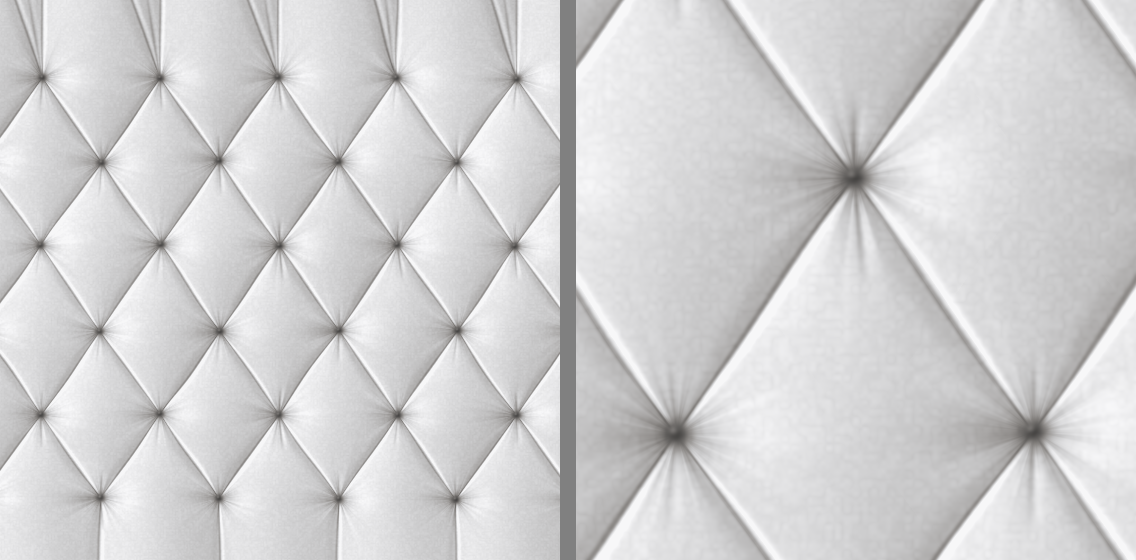
Left: the whole. Right: its middle third, enlarged.
Give the GLSL for this texture, as a Shadertoy shader.

```glsl
// White tufted leather upholstery: diamond pillows, pleated seams and pinched buttons.

const float PI = 3.14159265;
const vec2 FIRST_BUTTON = vec2(0.0745, 0.861);  // upper left button
const vec2 SPACING = vec2(0.2122, 0.1503);      // column and row distance
const float LAST_ROW = 5.0;
const float SEAM_SCALE = 5.77;                  // lattice units per canvas unit
const vec2 LIGHT = vec2(-0.8, 0.6);
const vec3 SHADOW_TINT = vec3(1.0, 0.975, 0.955);
const vec3 BRIGHT_TINT = vec3(0.997, 0.997, 1.003);

float hash(vec2 p) {
    p = fract(p * vec2(0.1031, 0.1137));
    p += dot(p, p.yx + 33.33);
    return fract((p.x + p.y) * p.x * 7.31);
}

float noise(vec2 p) {
    vec2 i = floor(p), f = fract(p);
    f = f * f * (3.0 - 2.0 * f);
    return mix(mix(hash(i), hash(i + vec2(1, 0)), f.x),
               mix(hash(i + vec2(0, 1)), hash(i + vec2(1, 1)), f.x), f.y);
}

float bell(float x, float width) {
    return exp(-x * x / (width * width));
}

// Uneven hand stretching of the cloth
vec2 warp(vec2 p) {
    return p + 0.007 * (vec2(noise(p * 9.0 + 40.0), noise(p * 9.0 + 71.0)) - 0.5);
}

// x: column, y: row counted downwards
vec2 grid(vec2 p) {
    return vec2(p.x - FIRST_BUTTON.x, FIRST_BUTTON.y - p.y) / SPACING;
}

// Both seam families lie on integers; beyond the outer rows they run vertically
vec2 lattice(vec2 g) {
    float row = clamp(g.y, 0.0, LAST_ROW);
    return g.x + vec2(0.5, -0.5) * row;
}

float pillowHeight(vec2 p) {
    vec2 s = sin(PI * lattice(grid(p)));
    return sqrt(abs(s.x * s.y) + 0.03);
}

float pillowLight(vec2 p) {
    vec2 e = vec2(0.003, 0.0);
    vec2 slope = vec2(pillowHeight(p + e.xy) - pillowHeight(p - e.xy),
                      pillowHeight(p + e.yx) - pillowHeight(p - e.yx)) / (2.0 * e.x);
    return tanh(-dot(slope, LIGHT) / 14.0);
}

// Rolled pleat: lit ridge beside a narrow shadow
float pleat(float side, float width) {
    return 0.11 * bell(side - width, width) - 0.17 * bell(side + 0.5 * width, 0.6 * width)
         - 0.05 * bell(side + 2.5 * width, 2.5 * width);
}

// Fold leaving a button; q.y is the distance along it
float fold(vec2 q, float tilt, float reach) {
    float width = 0.0018 + 0.045 * max(q.y, 0.0);
    float fade = smoothstep(0.003, 0.02, q.y) * (1.0 - smoothstep(0.4 * reach, reach, q.y));
    return fade * pleat(q.x - tilt * q.y, min(width, 0.0045));
}

// Fine creases radiating from a button
float creases(vec2 q, float seed) {
    float d = length(q);
    vec2 dir = q / max(d, 0.0005);
    float streak = noise(dir * 8.0 + seed * 37.0 + 50.0) + 0.5 * noise(dir * 17.0 + seed * 61.0 + 90.0);
    return (streak - 0.75) * smoothstep(0.004, 0.018, d) * exp(-d / 0.032);
}

float buttonShadow(vec2 q) {
    float d = length(q);
    float core = 0.40 * bell(d, 0.008) - 0.16 * bell(length(q - vec2(-0.002, 0.002)), 0.0025);
    float pinch = 0.10 * bell(d, 0.022);
    float spread = 0.10 * bell(q.x + 0.012, 0.04) * bell(q.y, 0.015);
    float glow = 0.06 * bell(q.x - 0.045, 0.03) * bell(q.y, 0.025);
    return core + pinch + spread - glow;
}

float leatherGrain(vec2 p) {
    float coarse = abs(noise(p * 190.0) - 0.5);
    float fine = noise(p * 360.0 + 13.0) - 0.5;
    return 0.05 * (coarse - 0.18) + 0.022 * fine;
}

void mainImage(out vec4 fragColor, in vec2 fragCoord) {
    vec2 uv = fragCoord / iResolution.xy;
    vec2 p = warp(uv);
    vec2 g = grid(p);
    vec2 ab = lattice(g);
    vec2 nearest = floor(ab + 0.5);

    // Offset from the closest button
    vec2 button = vec2(0.5 * (nearest.x + nearest.y), nearest.x - nearest.y);
    vec2 q = (g - button) * SPACING * vec2(1, -1);
    float seed = hash(button * 7.0 + 19.0);

    // Pillows
    float light = 0.845 + 0.10 * pillowLight(p);
    light += 0.04 * (noise(uv * 5.0 + 8.0) - 0.5);

    // Seams
    vec2 side = (ab - nearest) / SEAM_SCALE;
    float width = mix(0.0016, 0.0031, smoothstep(0.01, 0.07, length(q)));
    width *= 0.8 + 0.4 * noise(p * 12.0);
    float inside = step(0.0, g.y) * step(g.y, LAST_ROW);
    light += smoothstep(0.003, 0.015, length(q)) * (pleat(side.x, width) + inside * pleat(side.y, width));

    // Folds: long fans above the top row, short tucks elsewhere
    float top = step(g.y, 0.0);
    light += top * (fold(q, -0.30 - 0.08 * seed, 0.3) + 0.6 * fold(q, -0.16, 0.22));
    light += (1.0 - top) * (0.2 + 0.6 * seed) * fold(q, 0.12 * (seed - 0.5), 0.055);
    light += (0.3 + 0.6 * seed) * fold(vec2(q.x, -q.y), 0.3 * (seed - 0.5), 0.07);

    // Buttons and surface
    light += 0.20 * creases(q, seed) - buttonShadow(q) + leatherGrain(uv);
    light = clamp(light, 0.2, 0.97);
    fragColor = vec4(light * mix(SHADOW_TINT, BRIGHT_TINT, smoothstep(0.45, 0.85, light)), 1.0);
}
```
